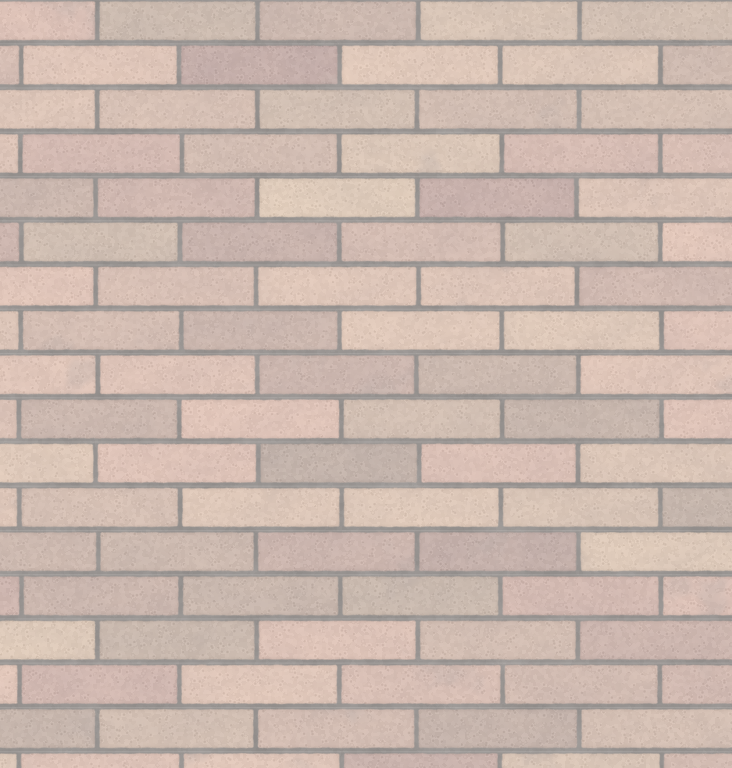
A Shadertoy shader for this texture:

```glsl
// Pale, weathered brick wall in running bond with recessed grey mortar.

float hash(vec2 p) {
    p = fract(p * vec2(0.1031, 0.1137));
    p += dot(p, p.yx + 33.33);
    return fract((p.x + p.y) * p.x * 17.3);
}

// Layered sines: soft stains, roughly -1 to 1.
float stain(vec2 p) {
    float sum = 0.0, gain = 0.5;
    for (int k = 0; k < 4; k++) {
        sum += gain * sin(p.x + 1.7 * sin(p.y * 0.8)) * cos(p.y + 1.3 * sin(p.x * 0.7));
        p = mat2(1.5, 1.1, -1.1, 1.5) * p + 2.3;
        gain *= 0.6;
    }
    return sum;
}

// Cellular noise: x is the distance to the nearest grain, y its random value.
vec2 grains(vec2 p) {
    vec2 cell = floor(p), nearest = vec2(9.0, 0.0);
    for (int j = -1; j <= 1; j++)
    for (int i = -1; i <= 1; i++) {
        vec2 id = cell + vec2(i, j) + 40.0;
        vec2 centre = id - 40.0 + vec2(hash(id), hash(id + 71.7));
        float d = length(p - centre);
        if (d < nearest.x) nearest = vec2(d, hash(id + 19.3));
    }
    return nearest;
}

// Small sideways shift of each upright joint.
float jointShift(float column, float row) {
    return 0.02 * (hash(vec2(column + 31.0, row + 57.0)) - 0.5);
}

void mainImage(out vec4 fragColor, in vec2 fragCoord) {
    vec2 p = fragCoord / iResolution.y;
    p.y = 1.0 - p.y;
    float aa = 17.36 / iResolution.y;

    // Brick layout: courses count downward, alternate ones shift by half.
    float course = p.y * 17.36 + 0.03;
    float row = floor(course);
    float along = p.x * 4.79 - (mod(row, 2.0) < 0.5 ? 0.605 : 0.125);
    float column = floor(along);
    vec2 local = vec2(along - column, course - row);
    vec2 id = vec2(column, row) + 11.0;

    // Rounded box in course heights, with slightly worn edges.
    float left = jointShift(column, row), right = 1.0 + jointShift(column + 1.0, row);
    vec2 centre = vec2(0.5 * (left + right), 0.5);
    vec2 halfSize = vec2((right - left) * 1.81 - 0.052, 0.435);
    vec2 offset = (local - centre) * vec2(3.62, 1.0);
    vec2 q = abs(offset) - halfSize + 0.04;
    float edge = length(max(q, 0.0)) + min(max(q.x, q.y), 0.0) - 0.04;
    edge += 0.012 * stain(p * 190.0);

    // Fired clay: tone and hue per brick, stains, then grain.
    float seed = hash(id);
    float hue = hash(id + 23.0) - 0.5;
    float blotch = stain(offset * vec2(1.6, 2.6) + seed * 40.0);
    float age = pow(seed, 1.5) + 0.16 * blotch;
    vec3 clay = mix(vec3(0.878, 0.785, 0.730), vec3(0.765, 0.692, 0.668), age);
    clay += hue * vec3(0.012, -0.022, -0.002);
    float smudge = smoothstep(0.25, 0.75, stain(offset * 1.3 + hue * 60.0));
    clay = mix(clay, vec3(0.74, 0.69, 0.67), 0.35 * smudge * step(0.55, hash(id + 47.0)));
    vec2 grain = grains(p * 215.0);
    clay += 0.045 * (grain.y - 0.5);
    clay -= 0.07 * step(0.88, grain.y) * smoothstep(0.6, 0.1, grain.x);
    clay += 0.035 * step(grain.y, 0.06) * smoothstep(0.5, 0.1, grain.x);
    clay -= 0.025 * smoothstep(-0.09, 0.0, edge);

    // Mortar: shaded under each brick, paler above the next one.
    float pale = smoothstep(0.06, 0.0, local.y) * smoothstep(-0.01, 0.03, local.y);
    vec3 mortar = vec3(0.595, 0.578, 0.568) + 0.07 * pale;
    mortar += 0.035 * stain(p * 38.0) + 0.02 * (grain.y - 0.5);

    float cover = smoothstep(0.012 + 0.5 * aa, -0.012 - 0.5 * aa, edge);
    fragColor = vec4(mix(mortar, clay, cover), 1.0);
}
```
